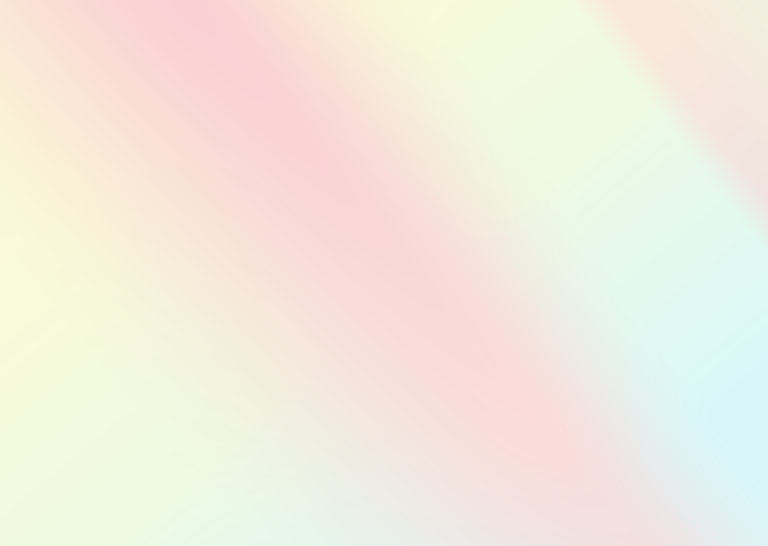
A Shadertoy shader for this background:

```glsl
// A soft pastel sheen: a pink diagonal ridge fades on both sides into a
// yellow-mint-cyan sweep, and a peach sheet covers the upper right corner.
// Everything follows from signed distances to two slanted lines.

#define RIDGE_START 0.3425  // where the ridge meets the top edge
#define RIDGE_SLOPE 0.83    // rightward drift per unit of descent
#define SHEET_START 1.08    // where the sheet edge meets the top edge
#define SHEET_SLOPE 0.78
#define LEFT_FADE 0.60      // ridge falloff on the left
#define RIGHT_FADE_TOP 0.35 // ridge falloff on the right, narrowing downward
#define RIGHT_FADE_LOW 0.27
#define SHEET_BLUR 0.040

const vec3 YELLOW = vec3(0.980, 0.982, 0.845);
const vec3 MINT   = vec3(0.935, 0.980, 0.890);
const vec3 CYAN   = vec3(0.850, 0.970, 0.980);
const vec3 ROSE   = vec3(0.980, 0.815, 0.830);
const vec3 BLUSH  = vec3(0.983, 0.863, 0.850);
const vec3 MAUVE  = vec3(0.950, 0.880, 0.880);
const vec3 PEACH  = vec3(0.980, 0.910, 0.860);
const vec3 CLAY   = vec3(0.945, 0.895, 0.877);
const vec3 CREAM  = vec3(0.945, 0.940, 0.875);

// Signed distance to a slanted line, positive on its right
float lineDistance(vec2 p, float start, float slope) {
    return (p.x - start - slope * p.y) / sqrt(1.0 + slope * slope);
}

// Pastel sweep along the diagonal
vec3 sweepColor(float along) {
    vec3 color = mix(YELLOW, MINT, smoothstep(0.3, 0.95, along));
    return mix(color, CYAN, clamp((along - 0.88) / 0.54, 0.0, 1.0));
}

// Pink core, greying toward the lower end
vec3 ridgeColor(float along) {
    vec3 color = mix(ROSE, BLUSH, clamp((along - 0.25) / 1.0, 0.0, 1.0));
    return mix(color, MAUVE, smoothstep(1.2, 1.52, along));
}

void mainImage(out vec4 fragColor, in vec2 fragCoord) {
    // Units of canvas height, measured down from the top left
    vec2 p = vec2(fragCoord.x, iResolution.y - fragCoord.y) / iResolution.y;
    float along = dot(p, normalize(vec2(RIDGE_SLOPE, 1.0)));

    // Ridge blending into the sweep
    float across = lineDistance(p, RIDGE_START, RIDGE_SLOPE);
    float rightFade = mix(RIGHT_FADE_TOP, RIGHT_FADE_LOW, smoothstep(0.5, 1.5, along));
    float fade = across < 0.0 ? LEFT_FADE : rightFade;
    float away = smoothstep(0.0, 1.0, pow(abs(across) / fade, 0.85));
    vec3 color = mix(ridgeColor(along), sweepColor(along), away);

    // Corner sheet with a softened edge
    float inside = lineDistance(p, SHEET_START, SHEET_SLOPE);
    vec3 sheet = mix(PEACH, CLAY, smoothstep(0.75, 1.2, along));
    sheet = mix(sheet, CREAM, smoothstep(0.06, 0.27, inside));
    color = mix(color, sheet, smoothstep(-SHEET_BLUR, SHEET_BLUR, inside));

    fragColor = vec4(color, 1.0);
}
```
